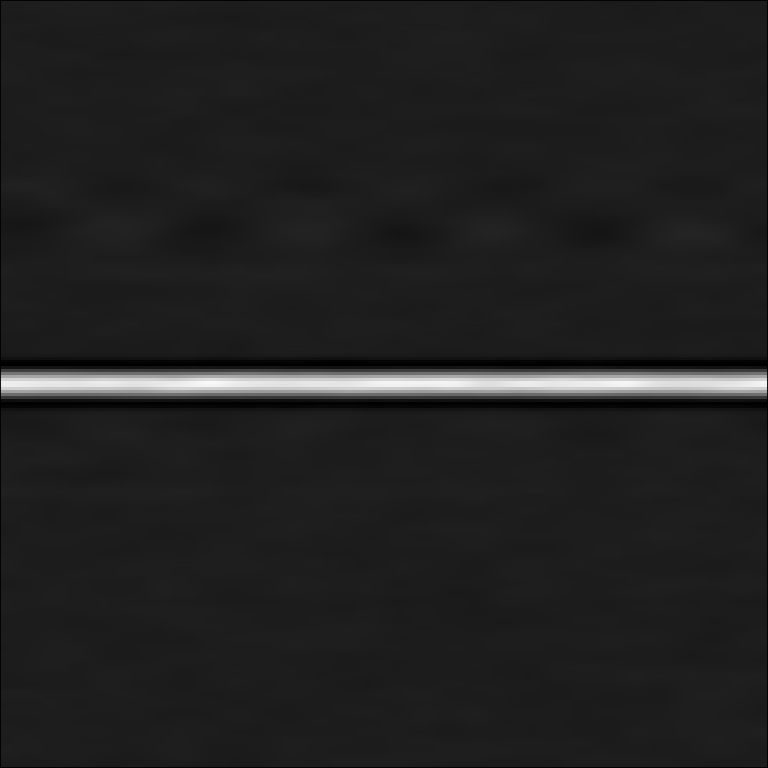
Write a Shadertoy shader that draws this background.

```glsl
// A bright horizontal line with dark fringes on a charcoal field.
// The profile is a sum of Gaussians sampled in fine rows; faint periodic
// patches, stretched value noise and a hairline frame finish the surface.

#define ROWS 256.0          // fine horizontal rows over the height
#define BASE 0.112          // charcoal level
#define LINE_Y 0.5002       // height of the bright line
#define LINE_WIDTH 0.0104   // Gaussian spread of the line
#define LINE_GAIN 0.82      // brightness added by the line
#define FRINGE_OFFSET 0.0243
#define FRINGE_WIDTH 0.0056
#define FRINGE_GAIN 0.16
#define PATCH_COUNT 4.0     // patch repeats over the width
#define PATCH_PHASE 0.026   // position of the first dark patch
#define GRAIN 0.022         // strength of the noise
#define FRAME 0.0014        // width of the border

const float TAU = 6.2831853;

float hash(vec2 p) {
    vec3 q = fract(p.xyx * vec3(0.1031, 0.1030, 0.0973));
    q += dot(q, q.yzx + 33.33);
    return fract((q.x + q.y) * q.z);
}

float valueNoise(vec2 p) {
    vec2 cell = floor(p), f = fract(p);
    f = f * f * (3.0 - 2.0 * f);
    float low = mix(hash(cell), hash(cell + vec2(1, 0)), f.x);
    float high = mix(hash(cell + vec2(0, 1)), hash(cell + vec2(1, 1)), f.x);
    return mix(low, high, f.y);
}

float bell(float d, float width) {
    d /= width;
    return exp(-0.5 * d * d);
}

// Snaps a height to row centres, with softened steps between rows.
float rowHeight(float y) {
    float v = y * ROWS - 0.5;
    return (floor(v) + smoothstep(0.3, 0.7, fract(v)) + 0.5) / ROWS;
}

// Faint alternating patches and two nearly flat bands.
float patches(vec2 p) {
    float wave = cos(TAU * PATCH_COUNT * (p.x - PATCH_PHASE));
    float shade = -0.025 * wave * bell(p.y - 0.7005, 0.017);
    shade += 0.013 * wave * bell(p.y - 0.7565, 0.011);
    shade -= 0.010 * wave * bell(p.y - 0.447, 0.014);
    shade += 0.007 * bell(p.y - 0.648, 0.009);
    shade += 0.007 * bell(p.y - 0.360, 0.008);
    return shade;
}

float grain(vec2 p) {
    float coarse = valueNoise(p * vec2(13.0, 42.0)) - 0.5;
    float fine = valueNoise(p * vec2(29.0, 83.0) + 17.0) - 0.5;
    return GRAIN * (0.6 * coarse + 0.4 * fine);
}

// Line core with slow highlights along it, and the dark fringes beside it.
float lineProfile(vec2 p) {
    float d = p.y - LINE_Y;
    float highlight = cos(TAU * PATCH_COUNT * (p.x - PATCH_PHASE - 2.0 * d));
    float streak = valueNoise(vec2(p.x * 22.0, p.y * 130.0)) - 0.5;
    float gain = LINE_GAIN + 0.03 * highlight + 0.07 * streak;
    float fringe = bell(abs(d) - FRINGE_OFFSET, FRINGE_WIDTH);
    return gain * bell(d, LINE_WIDTH) - FRINGE_GAIN * fringe;
}

void mainImage(out vec4 fragColor, in vec2 fragCoord) {
    vec2 uv = fragCoord / iResolution.xy;
    vec2 p = vec2(uv.x, rowHeight(uv.y));

    float tone = BASE + patches(p) + grain(p) + lineProfile(p);

    // Hairline frame
    vec2 inset = min(uv, 1.0 - uv);
    float soft = 0.5 / iResolution.y;
    float inside = smoothstep(FRAME - soft, FRAME + soft, min(inset.x, inset.y));
    tone = clamp(tone, 0.0, 1.0) * mix(0.1, 1.0, inside);

    fragColor = vec4(vec3(tone), 1.0);
}
```
